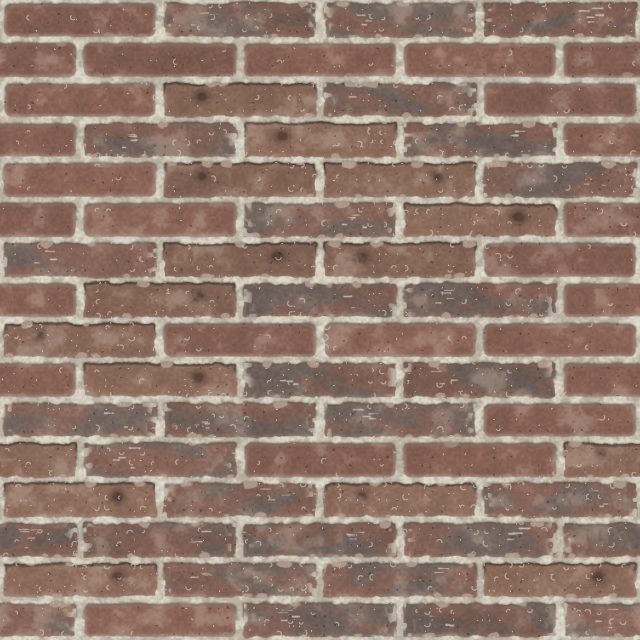
Give the GLSL for this texture, as a WebGL 1 fragment shader.

```glsl
precision highp float;
// Weathered red-brown brick wall in running bond with pale mortar, tiling seamlessly.
uniform vec2 u_resolution;

#define BRICKS vec2(4.0, 16.0)
#define HALF_BRICK vec2(1.9, 0.425)
#define EDGE_WEAR 0.13
#define FLECK_AMOUNT 0.32
#define RED vec3(0.53, 0.385, 0.335)
#define BROWN vec3(0.53, 0.405, 0.345)
#define DARK vec3(0.445, 0.39, 0.365)
#define DUST vec3(0.67, 0.59, 0.535)
#define MORTAR vec3(0.74, 0.705, 0.645)
#define LIME vec3(0.85, 0.83, 0.77)

float hash(vec2 p) {
  vec3 q = fract(p.xyx * 0.1031);
  q += dot(q, q.yzx + 33.33);
  return fract((q.x + q.y) * q.z);
}

// Value noise that wraps after "period" cells.
float noise(vec2 p, float period) {
  vec2 i = floor(p), f = fract(p);
  f = f * f * (3.0 - 2.0 * f);
  vec2 a = mod(i, period), b = mod(i + 1.0, period);
  return mix(mix(hash(a), hash(vec2(b.x, a.y)), f.x),
             mix(hash(vec2(a.x, b.y)), hash(b), f.x), f.y);
}

float fbm(vec2 p, float period) {
  float sum = 0.0, amp = 0.533;
  for (int i = 0; i < 4; i++) {
    sum += amp * noise(p, period);
    p *= 2.0;
    period *= 2.0;
    amp *= 0.5;
  }
  return sum;
}

float roundedBox(vec2 p, vec2 size, float r) {
  vec2 q = abs(p) - size + r;
  return length(max(q, 0.0)) + min(max(q.x, q.y), 0.0) - r;
}

// Scattered crescents (curl = 1) or dots (curl = 0), one per cell at most.
float flecks(vec2 uv, float cells, float amount, float curl) {
  vec2 q = uv * cells, cell = mod(floor(q), cells);
  float pick = hash(cell + 3.7), angle = 6.2832 * hash(cell + 19.1);
  vec2 v = fract(q) - 0.5 - 0.3 * (vec2(hash(cell + 7.3), hash(cell + 11.9)) - 0.5);
  v = mat2(cos(angle), -sin(angle), sin(angle), cos(angle)) * v;
  float r = mix(0.12, 0.26, hash(cell + 41.3));
  float dots = length(v * vec2(1.0, 1.6)) - r * 0.7;
  float arc = max(abs(length(v) - r) - 0.055, -v.x);
  float aa = max(cells / u_resolution.y * 0.6, 0.04);
  return step(pick, amount) * (1.0 - smoothstep(-aa, aa, mix(dots, arc, curl)));
}

void main() {
  vec2 uv = gl_FragCoord.xy / u_resolution;
  float aa = max(BRICKS.y / u_resolution.y, 0.025);

  // Brick layout; p is measured in course heights from the brick centre.
  vec2 g = uv * BRICKS;
  g.x += 0.5 * mod(floor(g.y) + 1.0, 2.0);
  vec2 id = mod(floor(g), BRICKS);
  vec2 p = (fract(g) - 0.5) * vec2(BRICKS.y / BRICKS.x, 1.0);
  float kind = hash(id + 5.3), seed = hash(id + 27.7);
  float flip = seed < 0.5 ? -1.0 : 1.0;
  float smoothKind = step(kind, 0.3);
  float darkKind = step(0.58, kind);
  float knotKind = 1.0 - smoothKind - darkKind;

  // Shared wrapping noise
  float grain = noise(uv * 256.0, 256.0);
  float coarse = fbm(uv * 32.0, 32.0);
  float ragged = fbm(uv * 64.0 + 0.37, 64.0);

  // Worn outline
  vec2 size = HALF_BRICK + 0.025 * (vec2(seed, hash(id + 61.1)) - 0.5);
  float d = roundedBox(p, size, mix(0.05, 0.16, smoothKind));
  d += EDGE_WEAR * mix(1.0, 0.45, smoothKind) * (ragged - 0.5);
  float brick = 1.0 - smoothstep(-aa, aa, d);

  // Clay body: plain red, brown with a knot, or dark with diagonal firing streaks
  vec2 local = vec2(p.x * 0.45 + p.y * flip, (p.y - 0.38 * p.x * flip) * 2.2);
  float streak = smoothstep(0.36, 0.62, fbm(local + id * 17.0 + 40.0, 512.0));
  vec3 clay = mix(RED, BROWN, knotKind);
  clay = mix(clay, mix(DARK, RED, streak * 0.85), darkKind);
  clay *= 0.95 + 0.1 * hash(id + 83.0);
  clay *= 0.83 + 0.24 * coarse + 0.1 * grain;
  vec2 knot = (p - vec2(0.95 * flip, 0.08)) * vec2(0.85, 1.0);
  float knotRing = length(knot) + 0.12 * (ragged - 0.5);
  clay *= 1.0 - knotKind * (0.16 * smoothstep(0.3, 0.1, knotRing) + 0.2 * smoothstep(0.15, 0.06, knotRing));

  // Dust, pale rims and shaded upper edges
  clay = mix(clay, DUST, 0.5 * smoothstep(0.53, 0.8, coarse));
  clay = mix(clay, DUST, mix(0.3, 0.65, smoothKind) * smoothstep(-0.13, 0.01, d));
  float shade = smoothstep(-0.1, -0.02, d) * smoothstep(0.1, 0.35, p.y);
  clay *= 1.0 - shade * mix(0.15, 0.4, knotKind);

  // Flecks, pits and crumbled ends
  float wear = mix(1.0, 0.35, smoothKind);
  float marks = flecks(uv, 56.0, FLECK_AMOUNT * 0.55 * wear, 1.0) * 0.6;
  marks = max(marks, flecks(uv, 112.0, FLECK_AMOUNT * 0.4 * wear, 0.0) * 0.75);
  float ends = smoothstep(1.55, 1.9, abs(p.x)) * darkKind;
  marks = max(marks, 0.75 * ends * smoothstep(0.55, 0.8, noise(uv * 128.0, 128.0)));
  clay *= 1.0 - 0.25 * flecks(uv + 0.013, 72.0, FLECK_AMOUNT * 0.5, 0.0);

  // Lime dashes on the face and chips along the long edges
  for (int i = 0; i < 5; i++) {
    vec2 key = id + float(i) * 13.0;
    float a = hash(key + 101.0), b = hash(key + 131.0);
    float dash = roundedBox(p - vec2((0.6 + 0.9 * a) * flip, 0.5 * b - 0.2), vec2(0.04 + 0.1 * b, 0.012), 0.01);
    marks = max(marks, 0.8 * darkKind * step(a, 0.65) * (1.0 - smoothstep(-aa, aa, dash + 0.06 * (ragged - 0.5))));
    vec2 chip = p - vec2(3.5 * b - 1.75, a < 0.65 ? -0.41 : 0.41);
    float chipEdge = length(chip * vec2(0.65, 1.0)) - 0.03 - 0.07 * a + 0.16 * (ragged - 0.5);
    clay = mix(clay, DUST * 1.06, 0.85 * wear * (1.0 - smoothstep(-aa, aa, chipEdge)));
  }
  clay = mix(clay, LIME * 0.97, marks);

  // Sandy mortar, limed in places and shaded beside the bricks
  vec3 joint = mix(MORTAR, LIME, smoothstep(0.38, 0.68, ragged));
  joint *= 0.92 + 0.13 * grain;
  joint *= 1.0 - 0.16 * smoothstep(0.06, 0.0, d) * step(0.0, p.y);

  gl_FragColor = vec4(mix(joint, clay, brick), 1.0);
}
```
